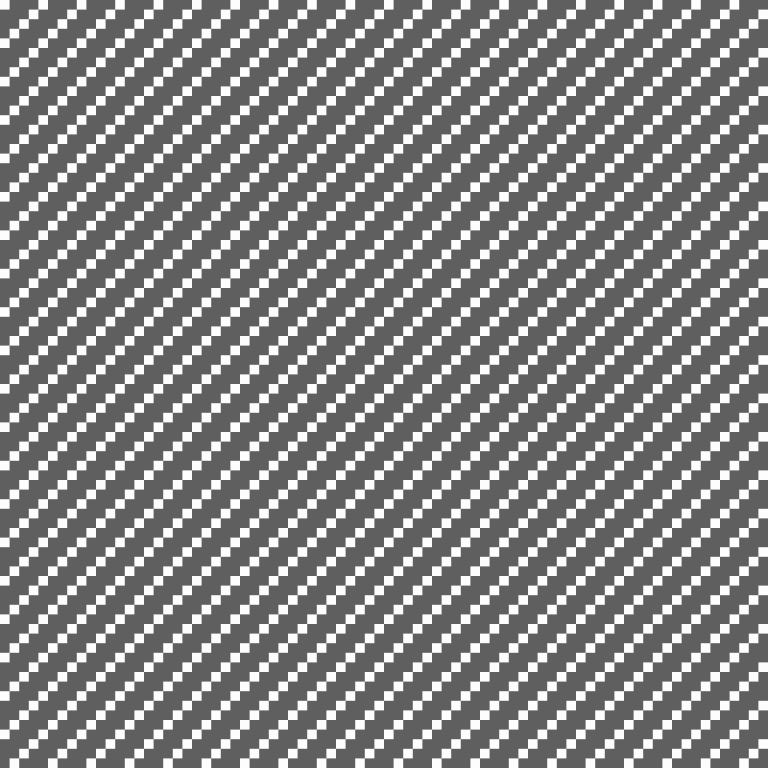
A Shadertoy shader for this pattern:

```glsl
// Diagonal twill: white squares touching corner to corner on dark grey.
#define CELLS 80.0    // grid cells along the canvas height
#define PERIOD 4.0    // cells between neighbouring diagonals
#define PHASE 1.0     // column of the first square on the bottom row
#define GROUND vec3(0.372)
#define THREAD vec3(0.992)

// 1 where the diagonal passes through a grid cell, else 0
float twillCell(vec2 cell) {
    float offset = mod(cell.x - cell.y - PHASE + 0.5, PERIOD);
    return 1.0 - step(1.0, offset);
}

// Box-filtered twill: blends the four cells around the nearest grid corner
float twill(vec2 p, float pixelSize) {
    vec2 corner = floor(p + 0.5);
    vec2 blend = clamp((p - corner) / pixelSize + 0.5, 0.0, 1.0);
    float below = mix(twillCell(corner - 1.0),
                      twillCell(corner - vec2(0.0, 1.0)), blend.x);
    float above = mix(twillCell(corner - vec2(1.0, 0.0)),
                      twillCell(corner), blend.x);
    return mix(below, above, blend.y);
}

void mainImage(out vec4 fragColor, in vec2 fragCoord) {
    float pixelSize = CELLS / iResolution.y;
    float coverage = twill(fragCoord * pixelSize, pixelSize);
    fragColor = vec4(mix(GROUND, THREAD, coverage), 1.0);
}
```
